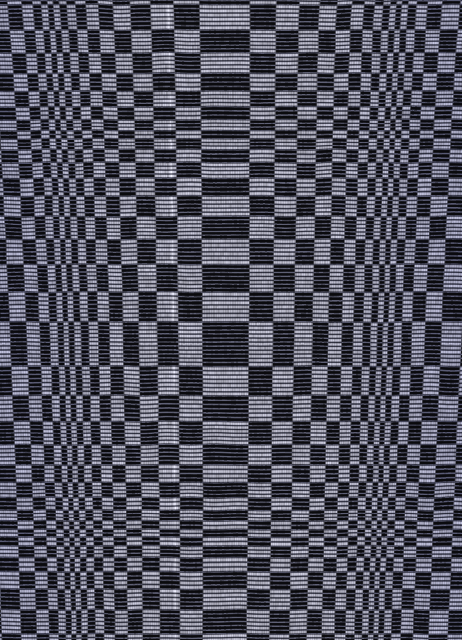
This pattern is drawn by a WebGL 1 fragment shader. Its source:

```glsl
precision highp float;
// Handwoven cloth: a checkerboard whose columns and rows swell and narrow.
// Band widths follow a power law around their slimmest band; every block is
// then filled with horizontal ribs, fine upright threads and hashed wear.
uniform vec2 u_resolution;

const vec2 CLOTH = vec2(554.0, 768.0);   // cloth size in thread units, y down
const vec2 CENTRE = vec2(269.5, 413.0);  // middle of the largest block
const vec2 HALF_BLOCK = vec2(27.5, 26.5);
const float TOP_STRETCH = 1.11;          // columns spread towards the top
const float BOTTOM_STRETCH = 0.955;
const float RIB_PITCH = 4.9;
const float THREAD_PITCH = 2.75;
const float BRIGHT_WARP = -62.0;         // offset of the pale upright thread
const vec3 PALE_RIB = vec3(0.695, 0.695, 0.755);
const vec3 PALE_GAP = vec3(0.19, 0.195, 0.25);
const vec3 DARK_RIB = vec3(0.04, 0.04, 0.05);
const vec3 DARK_GAP = vec3(0.37, 0.375, 0.46);
const vec3 EDGE_TINT = vec3(0.93, 0.935, 0.99);

float hash(vec2 p) {
  vec3 q = fract(p.xyx * vec3(0.1031, 0.1030, 0.0973));
  q += dot(q, q.yzx + 33.33);
  return fract((q.x + q.y) * q.z);
}

float valueNoise(vec2 p) {
  vec2 i = floor(p);
  vec2 f = fract(p);
  f = f * f * (3.0 - 2.0 * f);
  return mix(mix(hash(i), hash(i + vec2(1.0, 0.0)), f.x),
             mix(hash(i + vec2(0.0, 1.0)), hash(i + 1.0), f.x), f.y);
}

// Returns band number, position inside the band and band width.
// Widths shrink until the turn, then grow again, scaled by outer.
vec3 findBand(float d, float halfCentre, float slim, float wide,
              float turn, float power, float outer) {
  float start = -halfCentre;
  float width = 2.0 * halfCentre;
  float n = 0.0;
  for (int i = 1; i < 26; i++) {
    if (d < start + width) break;
    start += width;
    n = float(i);
    float growth = pow(abs(n - turn) / (turn - 1.0), power);
    width = slim + (wide - slim) * growth * (n > turn ? outer : 1.0);
  }
  return vec3(n, d - start, width);
}

// Alternating sign per band, fading through zero at its edges.
float softParity(vec3 band, float blur) {
  float edge = min(band.y, band.z - band.y);
  return (1.0 - 2.0 * mod(band.x, 2.0)) * clamp(edge / blur, 0.0, 1.0);
}

void main() {
  vec2 uv = gl_FragCoord.xy / u_resolution;
  vec2 p = vec2(uv.x, 1.0 - uv.y) * CLOTH;
  float pixel = CLOTH.y / u_resolution.y;
  float down = 1.0 - uv.y;

  // Slight pull of the cloth
  float stretch = mix(TOP_STRETCH, BOTTOM_STRETCH, pow(down, 0.7));
  float sway = 4.8 * down * (1.0 - down);
  float wobble = valueNoise(p * vec2(0.02, 0.035)) - 0.5;
  vec2 d = p - CENTRE - vec2(sway, 0.0);
  d.x = d.x / stretch + wobble * 0.9;
  d.y += (valueNoise(p * vec2(0.035, 0.015) + 7.0) - 0.5) * 1.6;

  // Columns mirror about the centre; rows differ above and below
  vec3 column = findBand(abs(d.x), HALF_BLOCK.x, 6.0, 28.5, 11.0, 1.58, 1.8);
  vec3 row;
  if (d.y < 0.0) {
    row = findBand(-d.y, HALF_BLOCK.y, 10.0, 36.0, 10.0, 1.0, 1.0);
  } else {
    row = findBand(d.y, HALF_BLOCK.y, 9.0, 35.0, 10.0, 1.3, 1.3);
  }
  float checker = softParity(column, pixel * 0.8) * softParity(row, pixel * 0.8);
  float pale = 0.5 - 0.5 * checker;

  // Whole ribs fitted into each row
  float ribCount = max(2.0, floor(row.z / RIB_PITCH + 0.5));
  float ribPos = row.y / row.z * ribCount;
  float ribId = (row.x * 16.0 + floor(ribPos)) * 2.0 + step(0.0, d.y);
  float gap = abs(fract(ribPos) - 0.5) * 2.0;

  // Upright threads, with uneven wear along every rib
  float threadPos = (d.x + 400.0) / THREAD_PITCH;
  float wear = hash(vec2(floor(threadPos), ribId)) - 0.5;
  float ribWear = hash(vec2(ribId, 5.0 + column.x)) - 0.5;
  float upright = cos(6.2832 * threadPos);

  vec3 paleCloth = mix(PALE_RIB, PALE_GAP, smoothstep(0.25, 1.0, gap));
  paleCloth *= 0.99 + 0.07 * upright + 0.16 * wear + 0.12 * ribWear;
  float glint = smoothstep(0.32, 1.0, gap) * (0.95 + 0.6 * wear + 0.4 * ribWear);
  vec3 darkCloth = mix(DARK_RIB, DARK_GAP, clamp(glint, 0.0, 1.0));

  // Pale warp showing through the light blocks
  float warp = 1.0 - smoothstep(0.8, 2.6, abs(d.x - BRIGHT_WARP));
  float warpWear = 0.35 + 0.65 * valueNoise(vec2(3.0, p.y * 0.045));
  paleCloth += 0.22 * warp * warpWear * (1.0 - 0.5 * gap);

  vec3 color = mix(darkCloth, paleCloth, pale);

  // Cooler light at the sides
  float side = smoothstep(0.15, 0.52, abs(uv.x - 0.5));
  color *= mix(vec3(1.0), EDGE_TINT, side);
  gl_FragColor = vec4(clamp(color, 0.0, 1.0), 1.0);
}
```
